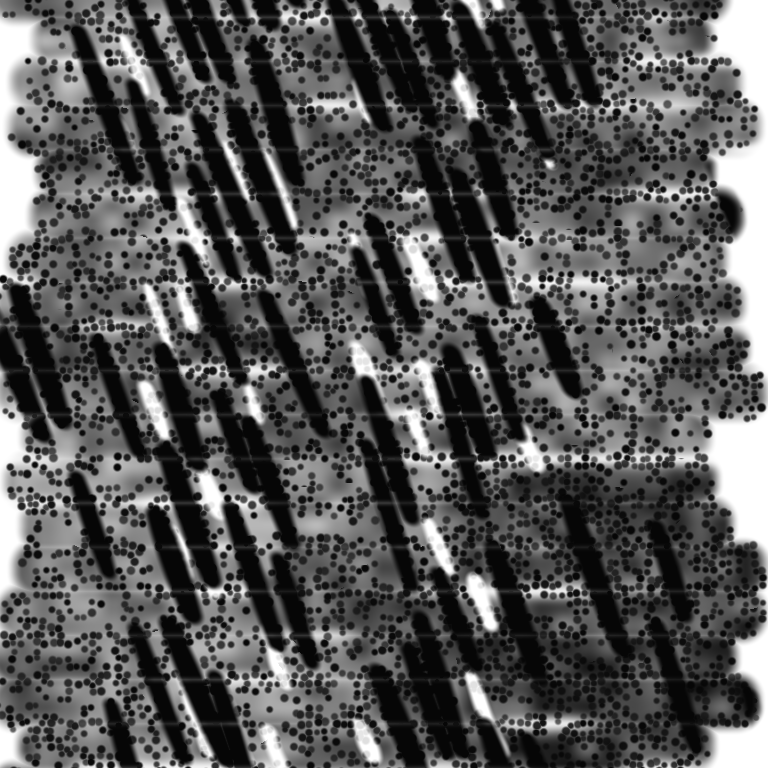
Write a WebGL 1 fragment shader that draws this pattern.

```glsl
precision highp float;
// Monochrome woven grain: ragged horizontal rows of cloudy grey on white,
// peppered with soft black dots and crossed by two columns of steep slanting
// strokes. Rows are rounded boxes; dots and strokes are jittered lattices.
uniform vec2 u_resolution;

const float ROW_HEIGHT = 0.0575;
const float DOT_PITCH = 0.0105;
const float DOT_RADIUS = 0.0049;
const float DOT_BLUR = 0.0019;
const float LEAN = 0.36;                          // sideways drift per unit of height
const vec2 STROKE_CELL = vec2(0.042, 0.22);
const vec2 BLACK_LENGTH = vec2(0.065, 0.110);     // half lengths, least and most
const vec2 BLACK_WIDTH = vec2(0.010, 0.015);      // half widths, least and most
const vec2 WHITE_LENGTH = vec2(0.025, 0.060);
const vec2 WHITE_WIDTH = vec2(0.006, 0.011);
const vec2 CLUSTER_X = vec2(0.28, 0.61);
const float CLUSTER_SPREAD = 0.125;
const float LIGHT_GREY = 0.62;
const float DARK_GREY = 0.24;
const float INK = 0.025;
const float PAPER = 1.0;

float hash(vec2 p) {
  vec3 q = fract(p.xyx * 0.1031);
  q += dot(q, q.yzx + 33.33);
  return fract((q.x + q.y) * q.z);
}

float noise(vec2 p) {
  vec2 i = floor(p), f = fract(p);
  f = f * f * (3.0 - 2.0 * f);
  return mix(mix(hash(i), hash(i + vec2(1.0, 0.0)), f.x),
             mix(hash(i + vec2(0.0, 1.0)), hash(i + 1.0), f.x), f.y);
}

// Signed distance to the stack of rows with uneven, rounded ends.
float rowsDistance(vec2 p) {
  float nearest = 1.0;
  float row = floor(p.y / ROW_HEIGHT);
  for (int k = -1; k <= 1; k++) {
    float r = row + float(k);
    float h = hash(vec2(r, 3.0));
    float left = -0.012 + 0.07 * h * h;
    float right = 0.915 + 0.085 * hash(vec2(r, 8.0));
    vec2 centre = vec2(0.5 * (left + right), (r + 0.5) * ROW_HEIGHT);
    vec2 halfSize = vec2(0.5 * (right - left), 0.56 * ROW_HEIGHT);
    float corner = 0.48 * ROW_HEIGHT;
    vec2 q = abs(p - centre) - halfSize + corner;
    nearest = min(nearest, length(max(q, 0.0)) + min(max(q.x, q.y), 0.0) - corner);
  }
  return nearest;
}

float cluster(float x) {
  vec2 d = (x - CLUSTER_X) / CLUSTER_SPREAD;
  d *= d;
  return max(exp(-d.x * d.x), exp(-d.y * d.y));
}

// Signed distance to tapered strokes scattered on a sheared lattice.
float strokesDistance(vec2 p, float seed, vec2 lengths, vec2 widths, float chance) {
  vec2 s = vec2(p.x + LEAN * (p.y - 0.5), p.y);
  float column = floor(s.x / STROKE_CELL.x);
  float nearest = 1.0;
  for (int i = -1; i <= 1; i++) {
    float c = column + float(i);
    float stagger = hash(vec2(c, seed));
    float level = floor(s.y / STROKE_CELL.y - stagger);
    for (int j = -1; j <= 1; j++) {
      vec2 id = vec2(c, level + float(j)) + seed * 7.0;
      vec2 centre = vec2(c + 0.25 + 0.5 * hash(id + 11.0),
                         level + float(j) + stagger + 0.5) * STROKE_CELL;
      float x = centre.x - LEAN * (centre.y - 0.5);
      if (hash(id + 23.0) > chance * (0.08 + 0.92 * cluster(x))) continue;
      vec2 d = s - centre;
      float halfLength = mix(lengths.x, lengths.y, hash(id + 37.0));
      float along = d.y / halfLength;
      float width = mix(widths.x, widths.y, hash(id + 41.0));
      width *= 1.0 - 0.3 * min(along * along, 1.0);
      d.x += d.y * 0.14 * (hash(id + 53.0) - 0.5);
      vec2 q = vec2(d.x * 0.94, max(abs(d.y) - halfLength + width, 0.0));
      nearest = min(nearest, length(q) - width);
    }
  }
  return nearest;
}

// Soft dots, crowded along the seams between rows and in dark areas.
float dots(vec2 p, float darkness) {
  vec2 cell = floor(p / DOT_PITCH);
  float ink = 0.0;
  for (int j = -1; j <= 1; j++) {
    for (int i = -1; i <= 1; i++) {
      vec2 id = cell + vec2(float(i), float(j));
      vec2 jitter = vec2(hash(id + 61.0), hash(id + 79.0)) - 0.5;
      vec2 centre = (id + 0.5 + 0.6 * jitter) * DOT_PITCH;
      float seam = abs(2.0 * fract(centre.y / ROW_HEIGHT) - 1.0);
      float density = mix(0.42, 0.84, seam * seam) + 0.25 * (darkness - 0.5);
      density *= 1.0 - smoothstep(-0.002, 0.006, rowsDistance(centre));
      float radius = DOT_RADIUS * (0.75 + 0.4 * hash(id + 97.0));
      float spot = 1.0 - smoothstep(-DOT_BLUR, DOT_BLUR, length(p - centre) - radius);
      ink = max(ink, spot * step(hash(id + 113.0), density) * (0.6 + 0.4 * hash(id + 131.0)));
    }
  }
  return ink;
}

void main() {
  vec2 p = gl_FragCoord.xy / u_resolution;
  float body = 1.0 - smoothstep(-0.010, 0.012, rowsDistance(p));

  // Cloudy grey, darker to the right, with pale seams between some rows.
  float darkness = clamp(noise(p * vec2(4.0, 9.0) + 5.0) + 0.45 * (p.x - 0.45), 0.0, 1.0);
  float puffs = noise(p * vec2(34.0, 38.0)) - 0.5;
  float tone = mix(LIGHT_GREY, DARK_GREY, darkness) + 0.38 * puffs;
  float seamIndex = floor(p.y / ROW_HEIGHT + 0.5);
  float seamOffset = (p.y - seamIndex * ROW_HEIGHT) / 0.011;
  float open = smoothstep(0.5, 0.85, noise(vec2(p.x * 7.0, seamIndex * 5.3)) + 0.12 * cluster(p.x));
  tone = mix(tone, PAPER, 0.85 * open * exp(-seamOffset * seamOffset));

  // White streaks keep most dots out; black strokes get dotted edges.
  float streak = strokesDistance(p + vec2(0.021, 0.05), 5.0, WHITE_LENGTH, WHITE_WIDTH, 0.55);
  streak = 1.0 - smoothstep(-0.004, 0.005, streak + 0.006 * puffs);
  float grain = dots(p, darkness) * (1.0 - 0.85 * streak);
  float stroke = strokesDistance(p, 2.0, BLACK_LENGTH, BLACK_WIDTH, 0.88);
  stroke = 1.0 - smoothstep(-0.004, 0.006, stroke - 0.005 * grain);

  tone = mix(tone, PAPER, streak);
  tone = mix(PAPER, tone, body);
  tone = mix(tone, INK, max(grain, stroke * body));
  gl_FragColor = vec4(vec3(clamp(tone, 0.0, 1.0)), 1.0);
}
```
